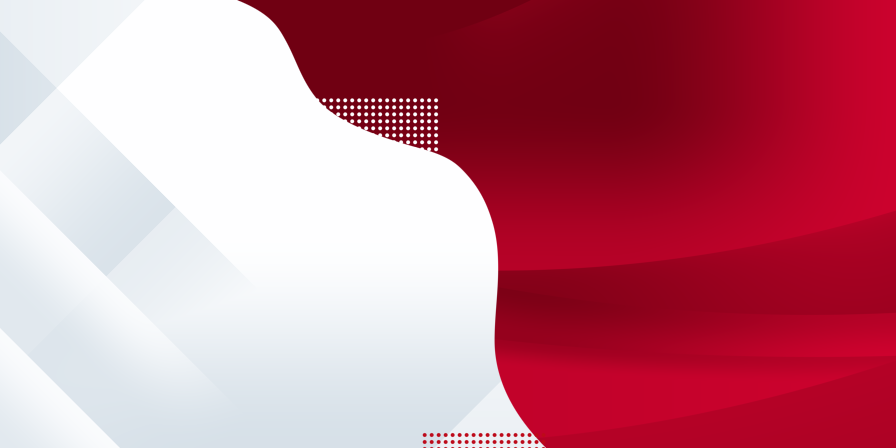
A Shadertoy shader for this background:

```glsl
const vec3 DARK_RED = vec3(0.40, 0.00, 0.06);
const vec3 BRIGHT_RED = vec3(0.84, 0.01, 0.19);
const vec3 DOT_RED = vec3(0.74, 0.04, 0.10);
const vec3 WHITE = vec3(0.995, 0.997, 1.0);
const vec3 GREY = vec3(0.79, 0.84, 0.88);
const float DOT_PITCH = 0.0156;
const float DOT_RADIUS = 0.0043;
// Diagonal seams: x - y for falling lines, x + y for rising ones
const vec3 FALLING = vec3(-0.07, -0.38, -0.732);
const vec3 RISING = vec3(0.323, 0.854, 1.969);
// Knots of the wave: height, position, slope
const int KNOTS = 9;
const vec3 WAVE[KNOTS] = vec3[KNOTS](
    vec3(0.0, 0.529, 2.5), vec3(0.091, 0.638, 0.55), vec3(0.219, 0.706, 0.8),
    vec3(0.331, 0.9375, 3.7), vec3(0.378, 1.031, 1.0), vec3(0.495, 1.099, 0.3),
    vec3(0.599, 1.112, 0.0), vec3(0.760, 1.104, 0.0), vec3(1.0, 1.219, 1.0));

float pixel;

// Smooth step one pixel wide
float inside(float d) {
    return smoothstep(-pixel, pixel, d);
}

// Cubic Hermite curve, x as a function of y
float waveEdge(float y) {
    y = clamp(y, 0.0, 1.0);
    int i = 0;
    while (i < KNOTS - 2 && y > WAVE[i + 1].x) i++;
    vec3 a = WAVE[i], b = WAVE[i + 1];
    float h = b.x - a.x, t = (y - a.x) / h, s = 1.0 - t;
    return s * s * ((1.0 + 2.0 * t) * a.y + t * h * a.z)
         + t * t * ((1.0 + 2.0 * s) * b.y - s * h * b.z);
}

float dotGrid(vec2 p, vec2 origin, vec2 count) {
    vec2 q = (p - origin) / DOT_PITCH;
    vec2 cell = clamp(floor(q + 0.5), vec2(0.0), count - 1.0);
    return inside(DOT_RADIUS - length(q - cell) * DOT_PITCH);
}

// Depth below a parabola c.x + c.y * t + c.z * t^2
float below(vec2 p, vec3 c) {
    float t = p.x - 1.112;
    return p.y - (c.x + t * (c.y + t * c.z));
}

vec3 redSheets(vec2 p) {
    float right = smoothstep(1.15, 1.98, p.x);

    // Main sheet with lower and right glow
    float tone = 0.09 + 0.62 * smoothstep(0.22, 0.60, p.y);
    tone = mix(tone, 0.91, smoothstep(1.35, 2.05, p.x));

    // Soft fold at the top
    float fold = below(p, vec3(0.033, -0.412, -0.5));
    float foldFade = smoothstep(0.93, 1.15, p.x);
    tone += 0.16 * foldFade * inside(fold) * exp(-max(fold, 0.0) / 0.10);

    // Overlapping folds, from top to bottom
    float d = below(p, vec3(0.604, 0.0, -0.17));
    float sheet = mix(0.25, 0.63, right) + 0.08 * exp(-max(d, 0.0) / 0.03);
    tone = mix(tone, sheet - 0.6 * max(d, 0.0) * right, inside(d));

    d = below(p, vec3(0.641, 0.178, -0.128));
    sheet = mix(0.20, 0.70, right) + 0.22 * smoothstep(0.0, 0.10, d);
    tone = mix(tone, sheet, inside(d));

    d = below(p, vec3(0.758, 0.11, -0.078));
    sheet = mix(mix(0.50, 0.72, right), 0.82 + 0.08 * right, smoothstep(0.0, 0.06, d));
    tone = mix(tone, sheet, inside(d));

    d = below(p, vec3(0.985, -0.07, -0.15));
    tone = mix(tone, 0.70 - 0.35 * max(d, 0.0), inside(d));
    return mix(DARK_RED, BRIGHT_RED, clamp(tone, 0.0, 1.0));
}

vec3 whitePanels(vec2 p) {
    float fall = p.x - p.y, rise = p.x + p.y;
    float base = 0.75 * smoothstep(0.52, 1.0, p.y);
    float corner = 1.0 - inside(rise - RISING.x);
    float pastMiddle = inside(rise - RISING.y);

    // Upper right field and its corner
    float shade = mix(base, 0.38 - 0.5 * p.x, corner);

    // Strip between the first two falling seams
    float strip = mix(0.22, 0.68, smoothstep(RISING.x, RISING.y, rise));
    strip = mix(strip, max(base, 0.42 * (1.0 - smoothstep(0.85, 1.45, rise))), pastMiddle);
    strip = mix(strip, 0.72 - 0.9 * p.x, corner);
    shade = mix(shade, strip, inside(FALLING.x - fall));

    // Lower left panels, glowing along their seams
    float d = FALLING.y - fall;
    float panel = mix(0.08, 0.62, smoothstep(0.0, 0.24, d));
    panel = mix(panel, base, smoothstep(0.9, 1.5, rise));
    panel *= mix(0.88, 1.0, pastMiddle);
    shade = mix(shade, panel, inside(d));
    d = FALLING.z - fall;
    shade = mix(shade, 0.08 + 0.45 * smoothstep(0.0, 0.25, d), inside(d));

    // Light wedge at the foot of the wave
    shade *= mix(1.0, 0.45, inside(rise - RISING.z));
    return mix(WHITE, GREY, clamp(shade, 0.0, 1.0));
}

void mainImage(out vec4 fragColor, in vec2 fragCoord) {
    pixel = 0.75 / iResolution.y;
    vec2 p = fragCoord / iResolution.y;
    p.y = 1.0 - p.y;

    // Divide by the slope to keep the edge evenly smooth
    float edge = waveEdge(p.y);
    float slope = (waveEdge(p.y + 0.002) - waveEdge(p.y - 0.002)) / 0.004;
    float wave = inside((edge - p.x) / sqrt(1.0 + slope * slope));

    vec3 color = mix(redSheets(p), whitePanels(p), wave);
    color = mix(color, WHITE, dotGrid(p, vec2(0.677, 0.224), vec2(20.0)));
    color = mix(color, DOT_RED, dotGrid(p, vec2(0.948, 0.971), vec2(18.0, 3.0)));
    fragColor = vec4(color, 1.0);
}
```
